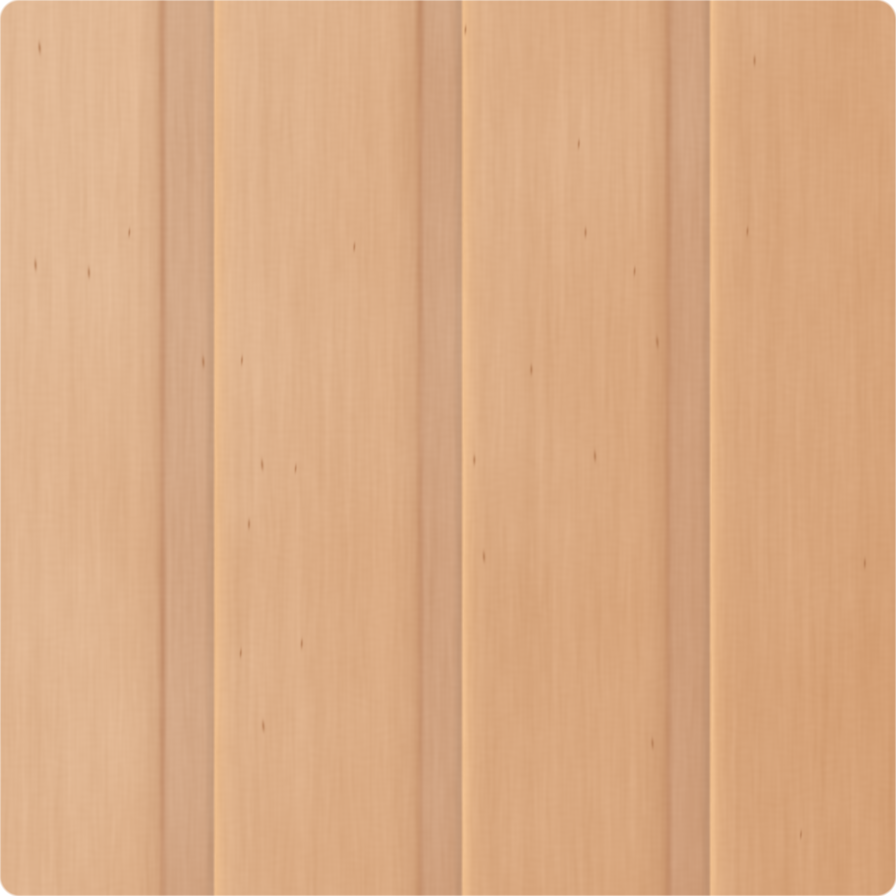
Give the GLSL for this texture, as a Shadertoy shader.

```glsl
// Pale wooden wall panelling: four vertical boards with recessed grooves, lit edges and fine grain

vec2 hash2(vec2 p) {
    p = vec2(dot(p, vec2(127.1, 311.7)), dot(p, vec2(269.5, 183.3)));
    return fract(sin(p) * 43758.55);
}

float gradientDot(vec2 cell, vec2 offset) {
    return dot(hash2(cell) * 2.0 - 1.0, offset);
}

float gradientNoise(vec2 p) {
    vec2 i = floor(p), f = fract(p);
    vec2 w = f * f * f * (f * (f * 6.0 - 15.0) + 10.0);
    vec2 e = vec2(1.0, 0.0);
    return mix(mix(gradientDot(i, f), gradientDot(i + e, f - e), w.x),
               mix(gradientDot(i + e.yx, f - e.yx), gradientDot(i + 1.0, f - 1.0), w.x), w.y);
}

// Short dark flecks, at most one per cell of a jittered grid
float flecks(vec2 p) {
    vec2 grid = vec2(16.0, 9.0);
    vec2 cell = floor(p * grid);
    vec2 rnd = hash2(cell + 40.0);
    vec2 d = p - (cell + 0.25 + 0.5 * rnd) / grid;
    d.x += 0.15 * d.y * (rnd.x - 0.5);
    float size = mix(0.5, 1.0, rnd.x);
    float present = step(0.86, hash2(cell + 7.0).y);
    return present * exp(-dot(d * d, 1.0 / vec2(0.000003, 0.00004)) / size);
}

void mainImage(out vec4 fragColor, in vec2 fragCoord) {
    vec2 uv = fragCoord / iResolution.xy;

    // Board layout: distance from the lit left edge of each board
    float pitch = 0.2767;
    float board = floor((uv.x - 0.241) / pitch);
    float d = uv.x - 0.241 - board * pitch;
    float grooveStart = board < 0.0 ? 0.217 : 0.228;

    // Broad tone: paler on the upper left, warmer toward the lower right
    vec2 grainPos = uv + vec2(0.0, board * 5.3);
    float cloud = gradientNoise(grainPos * vec2(6.0, 4.0))
                + 0.5 * gradientNoise(grainPos * vec2(17.0, 9.0) + 3.0);
    float warmth = 0.08 + 0.75 * uv.x + 0.28 * (0.5 - uv.y) + 0.25 * cloud;
    vec3 color = mix(vec3(0.885, 0.725, 0.585), vec3(0.83, 0.62, 0.45), clamp(warmth, 0.0, 1.0));

    // Long vertical grain, with faint cross figure
    float grain = 0.022 * gradientNoise(grainPos * vec2(55.0, 1.5))
                + 0.025 * gradientNoise(grainPos * vec2(130.0, 4.0) + 9.0)
                + 0.020 * gradientNoise(grainPos * vec2(240.0, 22.0) + 21.0)
                + 0.012 * gradientNoise(grainPos * vec2(70.0, 190.0) + 33.0);

    // Recessed groove, rosier than the boards
    float groove = smoothstep(-0.003, 0.003, d - grooveStart);
    vec3 grooveColor = mix(vec3(0.835, 0.675, 0.55), vec3(0.79, 0.59, 0.45), clamp(warmth, 0.0, 1.0));
    color = mix(color, grooveColor, 0.9 * groove);

    // Shaded shoulder and the dark seam where the groove begins
    float fromSeam = d - grooveStart;
    float shoulder = smoothstep(-0.035, 0.0, fromSeam) * (1.0 - groove);
    float seam = exp(-pow(fromSeam / 0.0042, 2.0));
    float seamWear = 0.75 + 0.6 * gradientNoise(vec2(board * 7.0 + 0.5, uv.y * 5.0));
    color *= 1.0 - vec3(0.035, 0.05, 0.06) * shoulder;
    color = mix(color, vec3(0.73, 0.51, 0.37), 0.65 * seam * seamWear);

    // Thin shadow beside the next board, then its bright rounded edge
    color *= 1.0 - 0.06 * smoothstep(pitch - 0.014, pitch - 0.004, d);
    float edge = max(exp(-d / 0.008), smoothstep(pitch - 0.004, pitch, d));
    color = mix(color, vec3(0.945, 0.755, 0.56), 0.92 * edge);

    // Grain and flecks over all surfaces
    color += grain * vec3(0.8, 1.0, 1.15);
    color = mix(color, vec3(0.66, 0.43, 0.27), 0.55 * flecks(uv));

    // White rounded corners
    vec2 corner = max(abs(uv - 0.5) - 0.478, 0.0);
    float outside = smoothstep(-0.002, 0.002, length(corner) - 0.022);
    fragColor = vec4(mix(color, vec3(1.0), outside), 1.0);
}
```
